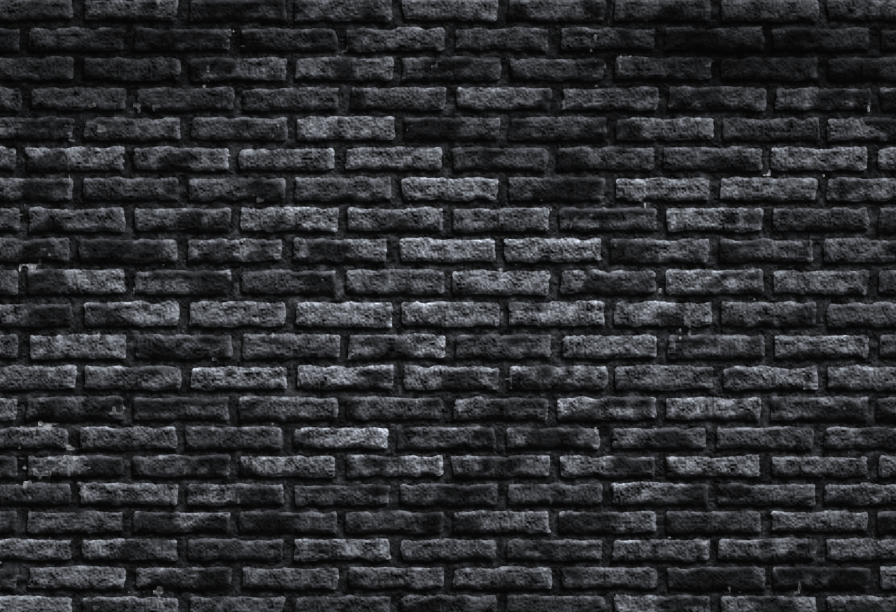
Give the GLSL for this texture, as a WebGL 1 fragment shader.

```glsl
precision highp float;
uniform vec2 u_resolution;

// Layout, in units of one brick course
const float COURSES = 20.55;
const float COURSE_START = 0.19;
const float BRICK_PITCH = 3.57;
const float EVEN_SHIFT = 0.725;
const float ODD_SHIFT = 0.22;
const vec2 BRICK_HALF = vec2(1.645, 0.375);
const float CORNER = 0.1;
const float EDGE_WOBBLE = 0.11;

// Light and surface
const vec2 TO_LIGHT = vec2(0.45, 0.89);
const float SHADOW_REACH = 0.17;
const float FACE_TONE = 0.25;
const float MORTAR_TONE = 0.11;
const float RIM_TONE = 0.24;
const vec3 SLATE_TINT = vec3(0.96, 0.99, 1.05);
const vec3 SALT_COLOR = vec3(0.66, 0.67, 0.69);

float hash(vec2 p) {
  vec3 q = fract(p.xyx * 0.1031);
  q += dot(q, q.yzx + 33.33);
  return fract((q.x + q.y) * q.z);
}

float noise(vec2 p) {
  vec2 i = floor(p), f = fract(p);
  f = f * f * (3.0 - 2.0 * f);
  return mix(mix(hash(i), hash(i + vec2(1.0, 0.0)), f.x),
             mix(hash(i + vec2(0.0, 1.0)), hash(i + 1.0), f.x), f.y);
}

float fbm(vec2 p) {
  float sum = 0.0, gain = 0.533;
  for (int i = 0; i < 4; i++) {
    sum += gain * noise(p);
    p = p * 2.03 + 17.3;
    gain *= 0.5;
  }
  return sum;
}

float bump(vec2 p, vec2 center, vec2 radius) {
  vec2 d = (p - center) / radius;
  return exp(-dot(d, d));
}

// Signed distance to the brick of this cell; id receives the cell
float brickDistance(vec2 p, out vec2 id) {
  p += EDGE_WOBBLE * (vec2(noise(p * 2.3), noise(p * 2.3 + 40.0)) - 0.5);
  p += 0.05 * (vec2(noise(p * 7.0), noise(p * 7.0 + 70.0)) - 0.5);
  // Courses sag gently in the lower half
  float down = COURSES - p.y + COURSE_START;
  float sag = (down - 14.0) / 4.5;
  down -= 0.4 * exp(-sag * sag);
  float row = floor(down);
  float shift = mix(EVEN_SHIFT, ODD_SHIFT, mod(row, 2.0));
  float along = p.x / BRICK_PITCH - shift + 0.05 * (hash(vec2(row, 5.0)) - 0.5);
  id = vec2(floor(along), row) + 50.0;
  vec2 local = vec2((fract(along) - 0.5) * BRICK_PITCH, 0.5 - fract(down));
  local.y += 0.03 * (hash(id + 9.0) - 0.5) + 0.02 * local.x * (hash(id + 3.0) - 0.5);
  vec2 halfSize = BRICK_HALF - vec2(0.08, 0.03) * hash(id + 21.0);
  vec2 q = abs(local) - halfSize + CORNER;
  return length(max(q, 0.0)) + min(max(q.x, q.y), 0.0) - CORNER;
}

void main() {
  vec2 uv = gl_FragCoord.xy / u_resolution;
  vec2 p = gl_FragCoord.xy / u_resolution.y * COURSES;
  float soft = max(0.75 * COURSES / u_resolution.y, 0.03);

  vec2 id, otherId;
  float d = brickDistance(p, id);
  float dLit = brickDistance(p + TO_LIGHT * SHADOW_REACH, otherId);
  float brick = 1.0 - smoothstep(-soft, soft, d);

  // Rough grain, embossed along the light
  float grain = fbm(p * vec2(3.5, 5.0));
  float fine = noise(p * 14.0);
  float emboss = fine - noise(p * 14.0 + TO_LIGHT * 0.8);
  float rough = 1.0 + 1.9 * (grain - 0.5) + 0.5 * (fine - 0.5) + 0.55 * emboss;

  // Brick face with its own tone and sooty stains
  float face = FACE_TONE * mix(0.68, 1.34, hash(id)) * rough;
  float stain = smoothstep(0.52, 0.7, fbm(p * vec2(0.6, 1.1) + id * 3.7));
  face *= 1.0 - 0.65 * stain;
  float facing = clamp((dLit - d) / SHADOW_REACH, -1.0, 1.0);
  float border = smoothstep(-0.2, -0.03, d);
  face += RIM_TONE * border * max(facing, 0.0) * (0.3 + 1.2 * noise(p * 3.0));
  face *= 1.0 - 0.75 * border * max(-facing, 0.0);

  // Gritty joints, shaded below and left of each brick
  float shadow = 1.0 - smoothstep(-0.08, 0.07, dLit);
  float mortar = MORTAR_TONE * max(rough, 0.0) * (0.5 + noise(p * 5.0));
  mortar *= 1.0 - 0.88 * shadow;

  // Broad exposure: bright middle, soot toward the top
  float exposure = 0.8 + 0.4 * bump(uv, vec2(0.5, 0.46), vec2(0.65, 0.36));
  exposure *= 1.0 - 0.72 * bump(uv, vec2(0.82, 0.91), vec2(0.18, 0.07));
  exposure *= 1.0 - 0.6 * bump(uv, vec2(0.1, 0.9), vec2(0.17, 0.08));
  exposure *= 0.85 + 0.3 * fbm(p * 0.3 + 8.0);
  vec3 color = SLATE_TINT * max(mix(mortar, face, brick), 0.0) * exposure;

  // Pale chips and salt, denser at the left
  float leftWear = 0.1 * bump(uv, vec2(0.04, 0.3), vec2(0.08, 0.35));
  float salt = 0.55 * noise(p * 1.3 + 31.0) + 0.45 * noise(p * 6.0 + 12.0);
  salt = smoothstep(0.84, 0.93, salt + leftWear) * (0.4 + 0.6 * fine);
  color = mix(color, SALT_COLOR, salt * (1.0 - 0.5 * shadow));

  gl_FragColor = vec4(color + 0.018, 1.0);
}
```
